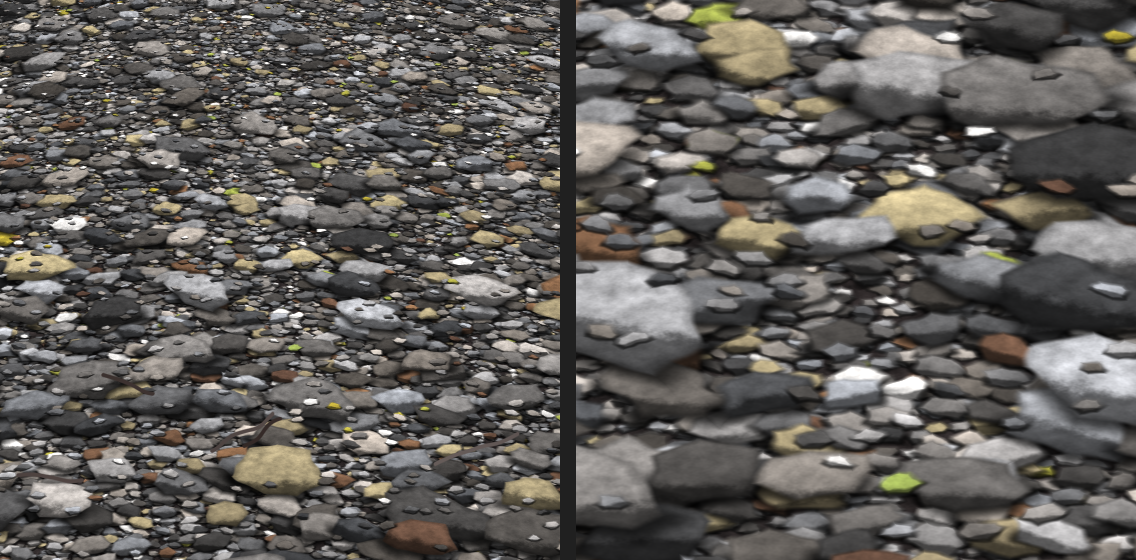
Left, the full canvas; right, a detail of the centre.
A WebGL 2 fragment shader for this texture:

```glsl
#version 300 es
precision highp float;

uniform vec2 u_resolution;
out vec4 fragColor;

vec4 hash4(vec2 p) {
    vec4 q = fract(p.xyxy * vec4(0.1031, 0.1030, 0.0973, 0.1099));
    q += dot(q, q.wzxy + 33.33);
    return fract((q.xxyz + q.yzzw) * q.zywx);
}

float gradientNoise(vec2 p) {
    vec2 cell = floor(p), f = p - cell;
    vec2 w = f * f * f * (f * (f * 6.0 - 15.0) + 10.0);
    vec4 corner;
    for (int k = 0; k < 4; k++) {
        vec2 o = vec2(k & 1, k >> 1);
        corner[k] = dot(hash4(cell + o).xy * 2.0 - 1.0, f - o);
    }
    return mix(mix(corner.x, corner.y, w.x), mix(corner.z, corner.w, w.x), w.y);
}

float fbm(vec2 p) {
    float sum = 0.0, amp = 0.6;
    for (int i = 0; i < 4; i++) {
        sum += amp * gradientNoise(p);
        p = mat2(1.6, 1.2, -1.2, 1.6) * p + 7.3;
        amp *= 0.6;
    }
    return sum;
}

// Convex stone outline cut by seven random edges
float stoneDistance(vec2 q, float size, float seed) {
    float d = -9.0;
    for (int k = 0; k < 7; k++) {
        float h = fract(sin(float(k) * 12.9 + seed * 78.2) * 437.5);
        float a = 6.2832 * (float(k) + 0.7 * h) / 7.0;
        d = max(d, dot(q, vec2(cos(a), sin(a))) - size * (0.7 + 0.3 * fract(h * 17.0)));
    }
    return d;
}

// Mostly neutral greys, with rare white, tan, rust and leaf pieces
vec3 stoneTint(vec4 t, float small) {
    vec3 tint = mix(0.25, 0.75, pow(t.x, 1.15)) * mix(vec3(0.97, 0.99, 1.03), vec3(1.05, 0.99, 0.93), t.y);
    if (t.z > 1.0 - 0.035 * small) tint = vec3(0.93, 0.92, 0.91);
    else if (t.z > 0.92) tint = mix(vec3(0.58, 0.53, 0.42), vec3(0.76, 0.70, 0.54), t.x);
    else if (t.z < 0.03) tint = mix(vec3(0.36, 0.27, 0.23), vec3(0.62, 0.46, 0.33), t.x);
    else if (t.z < 0.03 + 0.012 * small) tint = mix(vec3(0.72, 0.62, 0.20), vec3(0.62, 0.70, 0.36), t.y);
    return tint;
}

// Far stones are drawn first so that near ones overlap them
vec3 addStones(vec3 col, vec2 ground, float cells, float cover, float small, float soft, float grain) {
    vec2 s = ground * cells * vec2(1.0, 1.9) + cells * 3.7;
    vec2 home = floor(s);
    s += 0.12 * vec2(gradientNoise(s * 2.3), gradientNoise(s * 2.3 + 19.0));
    for (int j = 1; j >= -1; j--) {
        for (int i = -1; i <= 1; i++) {
            vec2 id = home + vec2(i, j);
            vec4 r = hash4(id + cells * 1.7);
            vec4 t = hash4(id * 1.3 + cells * 2.9 + 71.0);
            if (r.x > cover) continue;
            vec2 q = s - id - 0.5 - (r.yz - 0.5) * 0.7;
            q.y += q.x * (t.w - 0.4) * 0.7;
            float size = mix(0.4, 0.72, r.w);
            float d = stoneDistance(q, size, t.w + r.y);

            // Contact shadow, sunlit top and dark front face
            col *= 1.0 - 0.7 * smoothstep(0.24, 0.0, d) * smoothstep(0.2, -0.3, q.y);
            float crease = q.y + size * mix(0.15, 0.6, t.y) + (r.z - 0.5) * 0.8 * q.x;
            float face = smoothstep(-0.1, 0.1, crease + 0.15 * grain);
            float light = mix(0.5, 1.0, face) * (1.0 + 0.16 * q.y / size);
            light *= 1.0 + 0.45 * grain;
            light *= mix(0.78, 1.0, smoothstep(0.0, -0.1, d));
            vec3 stone = stoneTint(t, small) * light;
            col = mix(col, stone, smoothstep(soft, -soft, d));
        }
    }
    return col;
}

void main() {
    vec2 p = gl_FragCoord.xy / u_resolution;

    // Ground plane receding towards the top
    float scale = 1.0 - 0.7 * p.y;
    vec2 ground = vec2((p.x - 0.5) / scale, -log(scale) / 0.7 + 0.25 * p.y * p.y);
    float grain = fbm(ground * vec2(38.0, 62.0));
    vec3 col = vec3(0.17, 0.15, 0.15) * (1.0 + grain);

    // Gravel first, then ever larger and sparser stones
    for (int i = 0; i < 5; i++) {
        float level = float(i);
        float cells = 46.0 * pow(0.62, level);
        float small = max(0.0, 1.0 - level * 0.3);
        col = addStones(col, ground, cells, 0.95 - 0.18 * level, small, 0.003 * cells / scale, grain);
    }

    // Loose pebbles lying on top
    col = addStones(col, ground, 37.0, 0.1, 2.5, 0.11 / scale, grain);

    // Thin twigs
    for (int i = 0; i < 5; i++) {
        vec4 r = hash4(vec2(i, 41));
        vec2 q = p - vec2(r.x, 0.08 + 0.4 * r.y);
        float a = (r.z - 0.4) * 1.2;
        q = mat2(cos(a), -sin(a), sin(a), cos(a)) * q;
        q.y += 0.02 * gradientNoise(vec2(q.x * 16.0, r.w * 50.0));
        float twig = length(vec2(max(abs(q.x) - 0.04 - 0.05 * r.w, 0.0), q.y));
        col = mix(col, vec3(0.20, 0.16, 0.15) + 0.25 * r.w, smoothstep(0.005, 0.002, twig));
    }

    // Broad patches of damp and dry ground
    col *= 1.03 + 0.25 * gradientNoise(ground * vec2(3.0, 5.0));
    fragColor = vec4(clamp(col, 0.0, 1.0), 1.0);
}
```
